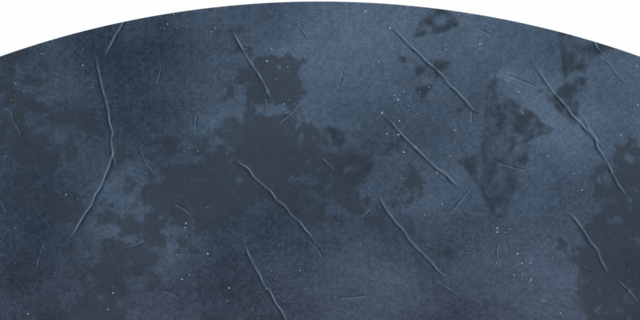
Reproduce this texture procedurally as a WebGL 2 fragment shader.

```glsl
#version 300 es
precision highp float;
// Worn slate-blue plaster disc with creases, dark flakes and rust specks on white.
#define DISC_CENTER vec2(1.0, -1.998)
#define DISC_RADIUS 2.993
#define GLOW_CENTER vec2(1.42, 0.76)
#define BASE_TONE 0.28
#define GLOW_GAIN 0.36
#define CLOUD_GAIN 1.0
#define GRAIN_GAIN 0.42
#define CREASE_WIDTH 0.0032
#define LONG_CREASES 13
#define SHORT_CREASES 26
#define FLAKES 7
#define SPECK_DENSITY 0.09

uniform vec2 u_resolution;
out vec4 outColor;

float hash(vec2 p) {
  return fract(sin(dot(p, vec2(127.1, 311.7))) * 43758.5);
}

float noise(vec2 p) {
  vec2 i = floor(p), f = fract(p);
  f = f * f * (3.0 - 2.0 * f);
  return mix(mix(hash(i), hash(i + vec2(1, 0)), f.x),
             mix(hash(i + vec2(0, 1)), hash(i + vec2(1, 1)), f.x), f.y);
}

float fbm(vec2 p) {
  float sum = 0.0, amp = 0.5;
  for (int i = 0; i < 5; i++) {
    sum += amp * noise(p);
    p = mat2(1.6, 1.2, -1.2, 1.6) * p + 7.3;
    amp *= 0.5;
  }
  return sum / 0.97;
}

// Raised crease: x is the lit ridge, y the shadow beside it.
vec2 crease(vec2 p, vec2 center, float angle, float halfLength, float width, float seed) {
  vec2 dir = vec2(cos(angle), sin(angle));
  vec2 q = p - center;
  float along = dot(q, dir) / halfLength;
  float across = dot(q, vec2(-dir.y, dir.x));
  across += (hash(vec2(seed, 5.0)) - 0.5) * 0.16 * halfLength * along * along;
  across += 0.007 * (noise(vec2(along * halfLength * 30.0, seed * 9.0)) - 0.5);
  float fade = smoothstep(1.0, 0.65, abs(along));
  fade *= 0.35 + 0.65 * noise(vec2(along * halfLength * 45.0, seed * 3.7));
  float lit = across / width;
  float dark = (across + 2.0 * width) / (1.5 * width);
  return fade * vec2(exp(-lit * lit), exp(-dark * dark));
}

// Angular chip with three ragged straight sides.
float flake(vec2 q, float size, float turn, float blur) {
  float d = -1.0;
  for (int k = 0; k < 3; k++) {
    float a = turn + float(k) * 2.1;
    d = max(d, dot(q, vec2(cos(a), sin(a))) - size * (0.35 + 0.4 * hash(vec2(turn, k))));
  }
  return smoothstep(blur, -blur, d);
}

void main() {
  vec2 p = gl_FragCoord.xy / u_resolution.y;
  float px = 1.0 / u_resolution.y;

  // Cloudy tone, brighter toward the upper right
  vec2 g = (p - GLOW_CENTER) * vec2(1.1, 1.35);
  float grain = 0.6 * noise(p * 190.0) + 0.4 * noise(p * 85.0 + 31.0);
  float clouds = fbm(p * vec2(3.0, 3.8) + 2.7);
  float tone = BASE_TONE + GLOW_GAIN * exp(-dot(g, g) * 1.3)
             + CLOUD_GAIN * (clouds - 0.5) + GRAIN_GAIN * (grain - 0.5);
  vec3 color = mix(vec3(0.17, 0.215, 0.268), vec3(0.355, 0.43, 0.515), clamp(tone, -0.1, 1.2));
  color += vec3(0.012, -0.006, -0.008) * smoothstep(0.4, 0.0, p.y);

  // Mottled brown-grey wear
  float mottle = fbm(p * 32.0 + 11.0);
  float wear = fbm(p * vec2(3.6, 4.6) + 19.0) + 0.45 * (mottle - 0.5);
  color = mix(color, vec3(0.195, 0.22, 0.25), 0.6 * smoothstep(0.55, 0.67, wear));

  // Dark flakes gathered on the right
  for (int i = 0; i < FLAKES; i++) {
    float s = float(i) + 1.0;
    vec2 c = vec2(1.55, 0.65) + (fract(s * vec2(0.755, 0.57)) - 0.5) * vec2(0.9, 0.6);
    vec2 q = p - c + 0.025 * (vec2(noise(p * 24.0), noise(p * 24.0 + 50.0)) - 0.5);
    float mask = flake(q, mix(0.07, 0.13, hash(vec2(s, 2.0))), s * 1.9, 0.004 + px);
    color = mix(color, vec3(0.19, 0.225, 0.265), mask * smoothstep(0.2, 0.75, mottle) * 0.85);
  }

  // Pale scraped paint
  vec2 r = (p - vec2(1.6, 0.68)) * vec2(1.0, 1.3);
  float scrape = smoothstep(0.58, 0.66, fbm(p * vec2(16.0, 13.0) + 4.0)) * exp(-dot(r, r) * 90.0);
  color = mix(color, vec3(0.47, 0.56, 0.65), 0.7 * scrape);

  // Long creases lean down to the right; short ones run freely
  vec2 relief = vec2(0.0);
  float width = max(CREASE_WIDTH, 0.75 * px);
  for (int i = 0; i < LONG_CREASES + SHORT_CREASES; i++) {
    float s = float(i) + 1.0;
    bool isLong = i < LONG_CREASES;
    vec2 c = fract(s * vec2(0.7549, 0.5698) + 0.13) * vec2(2.0, 0.95);
    float rnd = hash(vec2(s, 1.0));
    float angle = isLong ? -0.93 + 0.4 * (rnd - 0.5) : 6.28 * rnd;
    if (isLong && i % 4 == 3) angle = rnd > 0.5 ? 1.1 : -1.4;
    float len = (isLong ? 0.11 : 0.02) + (isLong ? 0.11 : 0.045) * hash(vec2(s, 3.0));
    relief += crease(p, c, angle, len, isLong ? width : width * 0.75, s) * (isLong ? 1.0 : 0.6);
  }
  color = mix(color, vec3(0.12, 0.155, 0.2), 0.7 * min(relief.y, 1.0));
  color = mix(color, vec3(0.5, 0.58, 0.66), 0.65 * min(relief.x, 1.0));

  // Clustered rust and pale specks
  vec2 cell = floor(p * 75.0);
  vec2 offset = fract(p * 75.0) - 0.3 - 0.4 * vec2(hash(cell + 3.0), hash(cell + 8.0));
  float radius = mix(0.08, 0.24, hash(cell + 15.0));
  float speck = smoothstep(radius + 0.12, radius - 0.04, length(offset));
  speck *= step(1.0 - SPECK_DENSITY, hash(cell)) * smoothstep(0.42, 0.65, fbm(p * 5.0 + 40.0));
  vec3 speckColor = mix(vec3(0.42, 0.35, 0.31), vec3(0.62, 0.66, 0.68), step(0.72, hash(cell + 21.0)));
  color = mix(color, speckColor, 0.7 * speck);

  // Curved rim against white
  float rim = length(p - DISC_CENTER) - DISC_RADIUS;
  color = mix(color, vec3(0.995), smoothstep(-px, px, rim));
  outColor = vec4(color, 1.0);
}
```
